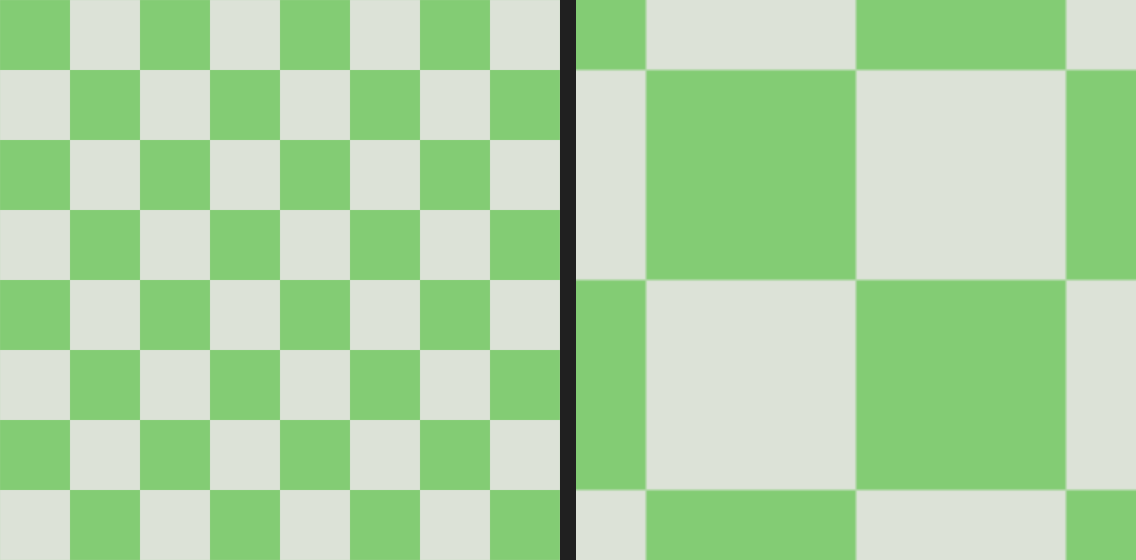
Left: the whole. Right: its middle third, enlarged.
Give the GLSL for this pattern, as a three.js fragment shader.

```glsl
varying vec2 vUv;

const float CELLS = 8.0;            // squares across and up; even, so it wraps
const float EDGE_SOFTNESS = 0.001;  // half width of the blend, in canvas units
const vec3 CREAM = vec3(0.863, 0.886, 0.843);
const vec3 GREEN = vec3(0.514, 0.800, 0.455);

// Signed distance to the nearest grid line per axis, positive in even cells
vec2 gridDistance(vec2 uv) {
  vec2 phase = fract(uv * CELLS * 0.5 + 0.25);
  return (0.25 - abs(phase - 0.5)) * 2.0 / CELLS;
}

// 1 where column and row parity agree, 0 where they differ
float checker(vec2 uv) {
  vec2 side = clamp(gridDistance(uv) / EDGE_SOFTNESS, -1.0, 1.0);
  return 0.5 + 0.5 * side.x * side.y;
}

void main() {
  gl_FragColor = vec4(mix(GREEN, CREAM, checker(vUv)), 1.0);
}
```
